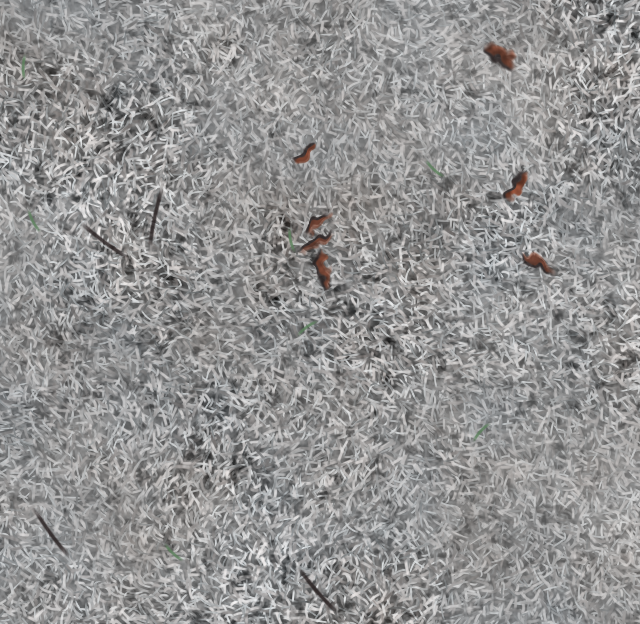
Give the GLSL for this texture, as a WebGL 2 fragment shader.

```glsl
#version 300 es
precision highp float;
// Dry, pale grey turf: short bent blades are painted in overlapping layers of
// jittered cells over a dark thatch. Broad noise varies tone and contrast, and
// a few rusty leaf scraps, dark twigs and green shoots are scattered on top.

uniform vec2 u_resolution;
out vec4 fragColor;

const float PI = 3.14159;
const int BLADE_LAYERS = 7;
const float CELL = 0.02;
const vec3 RUST = vec3(0.50, 0.27, 0.19);
const vec3 SHADOW = vec3(0.16, 0.13, 0.13);
const vec3 SHOOT = vec3(0.36, 0.50, 0.36);

vec3 hash3(vec3 p) {
    p = fract(p * vec3(0.1031, 0.1030, 0.0973));
    p += dot(p, p.yxz + 33.33);
    return fract((p.xxy + p.yxx) * p.zyx);
}

float valueNoise(vec2 p, float seed) {
    vec2 i = floor(p), f = fract(p);
    f = f * f * (3.0 - 2.0 * f);
    float a = hash3(vec3(i, seed)).x;
    float b = hash3(vec3(i + vec2(1, 0), seed)).x;
    float c = hash3(vec3(i + vec2(0, 1), seed)).x;
    float d = hash3(vec3(i + vec2(1, 1), seed)).x;
    return mix(mix(a, b, f.x), mix(c, d, f.x), f.y);
}

float fbm(vec2 p, float seed) {
    return 0.55 * valueNoise(p, seed) + 0.29 * valueNoise(p * 2.1 + 7.3, seed)
         + 0.16 * valueNoise(p * 4.3 + 2.9, seed);
}

// Coordinates along (x) and across (y) a direction.
vec2 alignTo(vec2 p, float angle) {
    float c = cos(angle), s = sin(angle);
    return vec2(c * p.x + s * p.y, c * p.y - s * p.x);
}

// Soft coverage of a tapered, bent stroke centred at the origin.
float stroke(vec2 p, float angle, vec2 halfSize, float bend) {
    vec2 q = alignTo(p, angle);
    float along = q.x / halfSize.x;
    q.y += bend * (along * along - 0.3);
    float taper = 1.0 - smoothstep(0.45, 1.0, abs(along));
    return taper * (1.0 - smoothstep(0.35, 1.5, abs(q.y) / halfSize.y));
}

// One layer of blades, painted over the colour below it.
vec3 paintBlades(vec3 below, vec2 p, float layer, float lean) {
    vec2 grid = p / CELL + 17.0 + layer * vec2(0.37, 0.61);
    vec2 home = floor(grid);
    for (int y = -1; y <= 1; y++) {
        for (int x = -1; x <= 1; x++) {
            vec2 cell = home + vec2(x, y);
            vec3 place = hash3(vec3(cell, layer + 3.0));
            vec3 look = hash3(vec3(cell, layer + 53.0));
            vec2 offset = (grid - cell - place.xy) * CELL;
            float angle = lean + (place.z - 0.5) * 2.6;
            vec2 halfSize = vec2(mix(0.008, 0.017, look.x), mix(0.0014, 0.0026, look.y));
            float cover = stroke(offset, angle, halfSize, (look.x - 0.5) * 0.007);
            float tone = mix(0.44, 0.86, pow(look.z, 0.8));
            vec3 tint = 0.022 * (look.y - 0.5) * vec3(1.0, -0.3, -0.8);
            below = mix(below, vec3(tone) + tint, 0.9 * cover);
        }
    }
    return below;
}

// Ragged leaf scrap with a shadow along one side.
vec3 paintScrap(vec3 below, vec2 p, float id, float aspect) {
    vec3 place = hash3(vec3(id, 4.0, 9.0));
    vec3 look = hash3(vec3(id, 21.0, 5.0));
    vec2 ragged = vec2(valueNoise(p * 90.0, 61.0), valueNoise(p * 90.0, 62.0)) - 0.5;
    vec2 q = alignTo(p - place.xy * vec2(aspect, 1.0) + 0.013 * ragged,
                     PI * 0.5 + (place.z - 0.5) * 2.2);
    vec2 halfSize = vec2(mix(0.016, 0.036, look.x), mix(0.006, 0.011, look.y));
    float shade = 1.0 - smoothstep(0.7, 1.15, length((q - vec2(0.0, 0.005)) / halfSize));
    float leaf = 1.0 - smoothstep(0.6, 1.1, length(q / halfSize));
    below = mix(below, SHADOW, 0.85 * shade);
    vec3 leafColour = RUST * mix(0.65, 1.25, valueNoise(p * 130.0, 63.0));
    return mix(below, leafColour, leaf * mix(0.55, 0.95, look.z));
}

// Thin straight piece such as a twig or a shoot.
vec3 paintStem(vec3 below, vec2 p, float id, float aspect, vec2 halfSize, vec3 colour) {
    vec3 place = hash3(vec3(id, 33.0, 14.0));
    vec2 offset = p - place.xy * vec2(aspect, 1.0);
    float cover = stroke(offset, PI * mix(0.2, 0.8, place.z), halfSize, 0.003);
    return mix(below, colour, 0.85 * cover);
}

void main() {
    vec2 p = gl_FragCoord.xy / u_resolution.y;
    float aspect = u_resolution.x / u_resolution.y;

    // Thatch and blades
    vec3 colour = vec3(mix(0.24, 0.60, fbm(p * 75.0, 41.0)));
    float lean = PI * (0.2 + 0.9 * valueNoise(p * 4.0, 42.0));
    for (int i = 0; i < BLADE_LAYERS; i++)
        colour = paintBlades(colour, p, float(i), lean);

    // Hollows, fine grain and broad patches
    colour *= 1.0 - 0.38 * smoothstep(0.60, 0.82, fbm(p * vec2(48.0, 60.0), 43.0));
    colour += 0.10 * (valueNoise(p * 210.0, 44.0) - 0.5);
    float contrast = mix(0.70, 1.20, smoothstep(0.25, 0.75, fbm(p * 5.0, 45.0)));
    colour = 0.635 + (colour - 0.635) * contrast + 0.13 * (fbm(p * 6.0, 46.0) - 0.5);
    colour += 0.03 * (fbm(p * 9.0, 47.0) - 0.5) * vec3(1.0, 0.0, -0.8);

    // Scattered litter
    for (int i = 0; i < 7; i++) colour = paintScrap(colour, p, float(i), aspect);
    for (int i = 0; i < 4; i++)
        colour = paintStem(colour, p, float(i), aspect, vec2(0.055, 0.0032), SHADOW);
    for (int i = 10; i < 17; i++)
        colour = paintStem(colour, p, float(i), aspect, vec2(0.022, 0.0024), SHOOT);

    fragColor = vec4(clamp(colour, 0.0, 1.0), 1.0);
}
```
